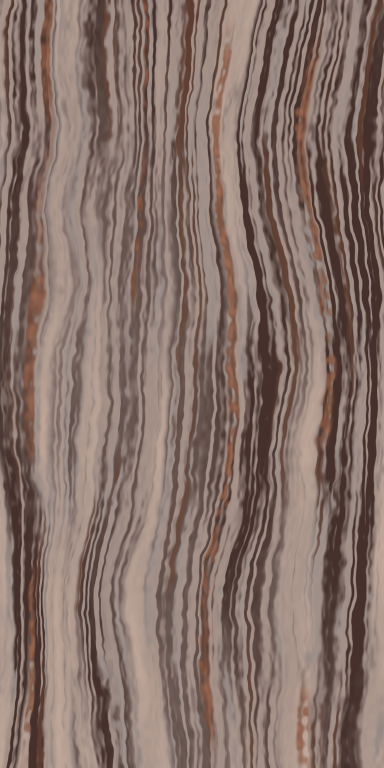
Reproduce this texture procedurally as a WebGL 2 fragment shader.

```glsl
#version 300 es
precision highp float;
// Vein-cut banded marble: cream layers alternate with bundles of thin dark
// lines and a few rusty ribbons. Stretched value noise is read across a
// coordinate that bends along the height, so that neighbouring layers stay parallel.

#define BEND 0.11
#define BUNDLE_FREQ 10.0
#define LINE_FREQ 140.0
#define RIBBONS 4
#define RUST_AMOUNT 0.8
#define CREAM vec3(0.76, 0.66, 0.605)
#define GREY vec3(0.60, 0.53, 0.50)
#define TAUPE vec3(0.51, 0.43, 0.41)
#define UMBER vec3(0.40, 0.33, 0.31)
#define DARK vec3(0.27, 0.19, 0.17)
#define RUST vec3(0.49, 0.31, 0.23)

uniform vec2 u_resolution;
out vec4 fragColor;

float hash(vec2 p) {
    vec3 q = fract(p.xyx * 0.1031);
    q += dot(q, q.yzx + 33.33);
    return fract((q.x + q.y) * q.z);
}

float noise(vec2 p) {
    vec2 cell = floor(p), f = fract(p);
    f = f * f * (3.0 - 2.0 * f);
    return mix(mix(hash(cell), hash(cell + vec2(1, 0)), f.x),
               mix(hash(cell + vec2(0, 1)), hash(cell + vec2(1, 1)), f.x), f.y);
}

// Sideways position of the layer passing through p.
float layerCoord(vec2 p) {
    float bend = BEND * (noise(p * vec2(2.2, 1.7) + 7.3) - 0.5);
    bend += 0.035 * (noise(p * vec2(7.0, 5.0) + 31.7) - 0.5);
    bend += 0.009 * (noise(p * vec2(24.0, 22.0) + 53.1) - 0.5);
    bend += 0.004 * (noise(p * vec2(70.0, 60.0) + 91.9) - 0.5);
    return p.x + bend;
}

// Colour ramp from pale to dark layers.
vec3 stoneRamp(float d) {
    vec3 c = mix(CREAM, GREY, clamp(d / 0.4, 0.0, 1.0));
    c = mix(c, TAUPE, clamp((d - 0.4) / 0.2, 0.0, 1.0));
    c = mix(c, UMBER, clamp((d - 0.6) / 0.2, 0.0, 1.0));
    return mix(c, DARK, clamp((d - 0.8) / 0.2, 0.0, 1.0));
}

// Broken rusty ribbons at regular steps with differing widths.
float ribbonMask(float s, float y) {
    float mask = 0.0;
    for (int i = 0; i < RIBBONS; i++) {
        float id = float(i);
        float centre = 0.08 + 0.245 * id;
        float width = mix(0.008, 0.021, hash(vec2(id, 4.0)));
        float patches = smoothstep(0.3, 0.55, noise(vec2(id * 9.0 + s * 12.0, y * 3.0 + 17.0)));
        mask = max(mask, patches * (1.0 - smoothstep(0.5 * width, width, abs(s - centre))));
    }
    return mask;
}

vec3 marble(vec2 p) {
    float s = layerCoord(p), y = p.y;

    // Where the dark lines gather
    float gather = 0.6 * noise(vec2(s * BUNDLE_FREQ + 3.0, y * 0.5))
                 + 0.4 * noise(vec2(s * BUNDLE_FREQ * 2.7 + 40.0, y * 1.1 + 9.0));
    float bundle = smoothstep(0.37, 0.57, gather);

    // Thin lines inside the bundles, worn by small specks
    float speck = noise(vec2(s * 150.0, y * 45.0) + 13.0);
    float lineNoise = noise(vec2(s * LINE_FREQ, y * 2.2 + 5.0)) + 0.22 * (speck - 0.5);
    float line = smoothstep(0.25, 0.72, lineNoise);
    float depth = noise(vec2(s * 8.0 + 21.0, y * 0.9));
    float banded = 0.31 + (0.42 + 0.48 * depth) * line;

    // Soft streaks and hairlines in the cream
    float streak = noise(vec2(s * 45.0 + 60.0, y * 3.5));
    float ridge = 1.0 - abs(2.0 * noise(vec2(s * 34.0 + 80.0, y * 2.0)) - 1.0);
    float pale = 0.02 + 0.24 * streak + 0.28 * smoothstep(0.82, 1.0, ridge) * speck;
    float d = mix(pale, banded, bundle) + 0.08 * (speck - 0.5);
    vec3 colour = stoneRamp(d);

    // Cool grey films between the lines
    float film = smoothstep(0.5, 0.75, noise(vec2(s * 55.0 + 11.0, y * 2.5)));
    float middle = smoothstep(0.2, 0.38, d) * (1.0 - smoothstep(0.5, 0.75, d));
    colour = mix(colour, vec3(0.60, 0.57, 0.56), 0.5 * film * middle);

    // Brown stain on some dark lines, then the ribbons
    float stain = smoothstep(0.68, 0.85, noise(vec2(s * 50.0 + 33.0, y * 1.6)));
    colour = mix(colour, RUST * 0.85, 0.6 * stain * smoothstep(0.55, 0.8, d));
    float mottle = noise(vec2(s * 95.0, y * 48.0) + 71.0);
    vec3 rusty = mix(RUST * 0.72, RUST * 1.22, mottle);
    float rustCover = ribbonMask(s, y) * smoothstep(0.22, 0.55, 0.5 * mottle + 0.5 * streak);
    return mix(colour, rusty, RUST_AMOUNT * rustCover);
}

void main() {
    // Four samples per pixel smooth the line edges
    vec3 sum = vec3(0.0);
    for (int i = 0; i < 4; i++) {
        vec2 offset = vec2(i % 2, i / 2) * 0.5 - 0.25;
        sum += marble((gl_FragCoord.xy + offset) / u_resolution.x);
    }
    fragColor = vec4(sum / 4.0, 1.0);
}
```
